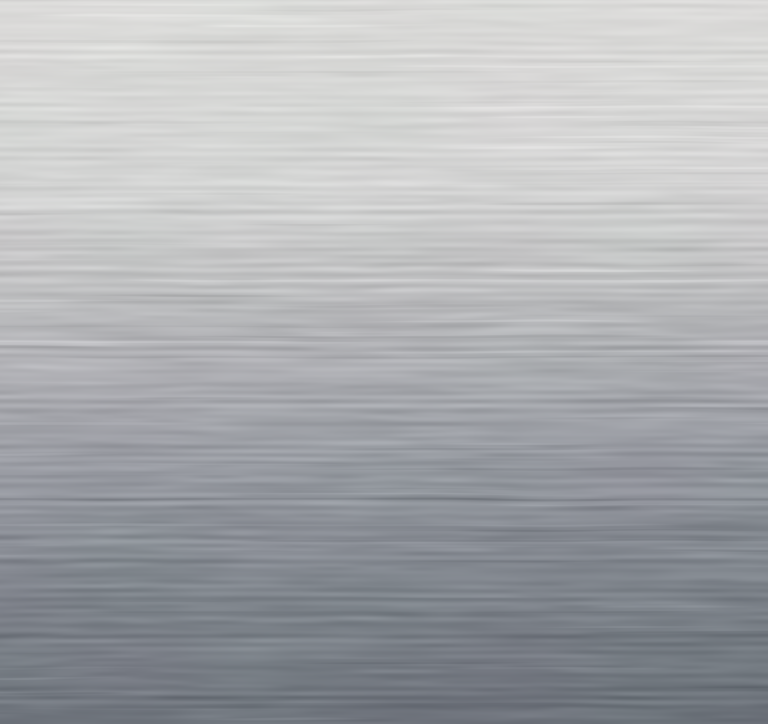
A WebGL 1 fragment shader for this texture:

```glsl
precision highp float;

uniform vec2 u_resolution;

// Sine-free hash of a lattice point
float hash(vec2 p) {
    vec3 q = fract(vec3(p.xyx) * 0.1031);
    q += dot(q, q.yzx + 33.33);
    return fract((q.x + q.y) * q.z);
}

float valueNoise(vec2 p) {
    vec2 cell = floor(p);
    vec2 f = fract(p);
    f = f * f * (3.0 - 2.0 * f);
    float low = mix(hash(cell), hash(cell + vec2(1.0, 0.0)), f.x);
    float high = mix(hash(cell + vec2(0.0, 1.0)), hash(cell + vec2(1.0, 1.0)), f.x);
    return mix(low, high, f.y);
}

// One row of noise, shifted along x so that streak ends do not line up
float rowNoise(float x, float row, float seed) {
    float p = x + 37.0 * hash(vec2(row, seed));
    float f = fract(p);
    f = f * f * (3.0 - 2.0 * f);
    float cell = floor(p);
    return mix(hash(vec2(cell, row)), hash(vec2(cell + 1.0, row)), f);
}

// Light rows alternate with dark ones, each of varying depth
float groove(float x, float row, float seed) {
    float side = 1.0 - 2.0 * mod(row, 2.0);
    return side * (rowNoise(x, row, seed) - 0.2);
}

// Fine parallel grooves along x, centred on zero
float grooves(vec2 uv, vec2 cells, float seed) {
    vec2 p = uv * cells + seed;
    float row = floor(p.y);
    float f = fract(p.y);
    f = f * f * (3.0 - 2.0 * f);
    return mix(groove(p.x, row, seed), groove(p.x, row + 1.0, seed), f);
}

// Layered brushing; finer layers are shorter
float brushing(vec2 uv) {
    float sum = 0.0;
    vec2 cells = vec2(3.5, 116.0);
    for (int i = 0; i < 4; i++) {
        sum += grooves(uv, cells, 11.0 + 17.0 * float(i));
        cells *= vec2(1.75, 1.18);
    }
    return sum;
}

// Sparse crisp lines, each a bright edge beside a dark one
float scratches(vec2 uv, vec2 cells, float seed) {
    float line = grooves(uv, cells, seed);
    return sign(line) * smoothstep(0.42, 0.8, abs(line));
}

// Blend towards a colour between two depths
vec3 blendStop(vec3 base, vec3 color, float depth, float start, float end) {
    return mix(base, color, clamp((depth - start) / (end - start), 0.0, 1.0));
}

// Sheen from pale silver at the top to slate at the bottom
vec3 sheen(float depth) {
    vec3 color = vec3(0.85, 0.85, 0.843);
    color = blendStop(color, vec3(0.825, 0.828, 0.825), depth, 0.05, 0.26);
    color = blendStop(color, vec3(0.755, 0.757, 0.76), depth, 0.26, 0.37);
    color = blendStop(color, vec3(0.67, 0.675, 0.692), depth, 0.37, 0.51);
    color = blendStop(color, vec3(0.59, 0.602, 0.63), depth, 0.51, 0.64);
    color = blendStop(color, vec3(0.51, 0.53, 0.56), depth, 0.64, 0.79);
    return blendStop(color, vec3(0.43, 0.452, 0.484), depth, 0.79, 0.98);
}

void main() {
    vec2 uv = gl_FragCoord.xy / u_resolution;

    // Faint waviness of the brush direction
    vec2 brushUv = uv;
    brushUv.y += 0.003 * (valueNoise(uv * vec2(7.0, 16.0)) - 0.5);

    // Slightly tilted, uneven falloff
    float depth = 1.0 - uv.y;
    depth += 0.04 * (uv.x - 0.5) * smoothstep(0.2, 0.6, depth);
    depth += 0.008 * (valueNoise(uv * vec2(3.0, 9.0) + 5.0) - 0.5);
    vec3 color = sheen(depth);

    // Streaks are softer in the bright part
    float strength = mix(0.65, 1.0, smoothstep(0.1, 0.45, depth));
    float tone = 0.034 * brushing(brushUv);
    tone += 0.05 * scratches(brushUv, vec2(3.0, 142.0), 71.0);
    color += tone * strength;

    // Soft patches of violet and green tint
    float tint = valueNoise(uv * vec2(6.0, 12.0) + 23.0) - 0.5;
    color += 0.008 * tint * vec3(1.0, -0.6, 0.5);

    gl_FragColor = vec4(clamp(color, 0.0, 1.0), 1.0);
}
```
